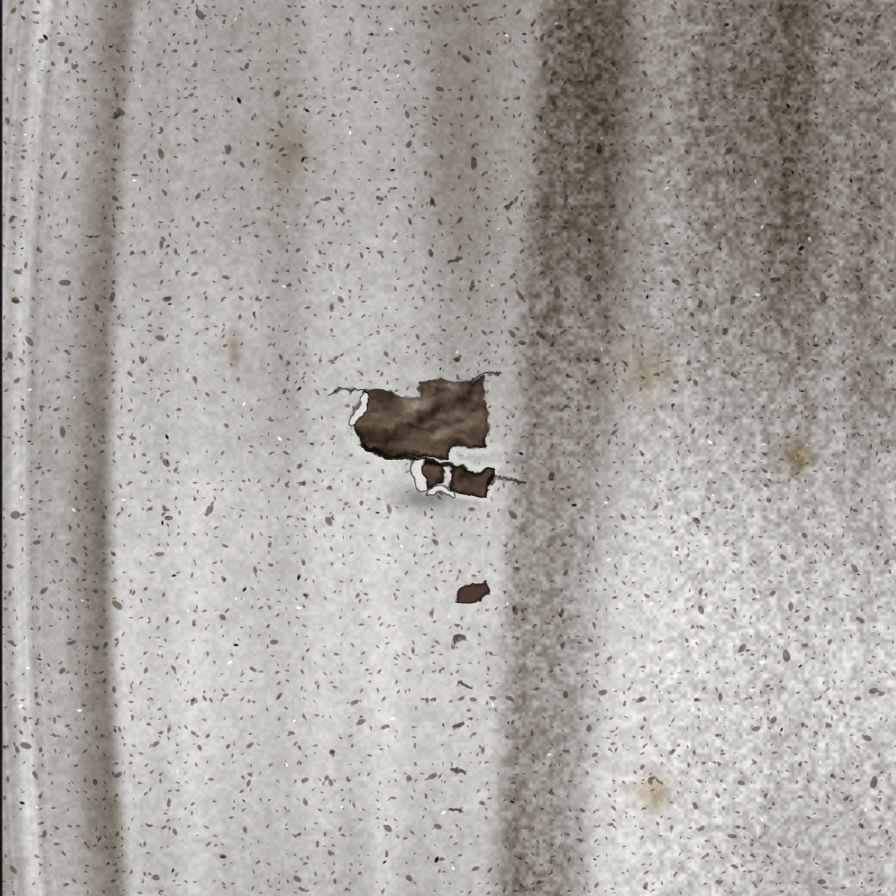
Write a WebGL 2 fragment shader that draws this texture.

```glsl
#version 300 es
precision highp float;
// Worn, brushed metal sheet: soft vertical stains and a curved left rim,
// sprinkled with grain and specks, with a peeled brown patch in the middle.
// Tone comes from smooth bands; the patch is a union of warped distance fields.
uniform vec2 u_resolution;
out vec4 fragColor;

float hash(vec2 p) {
  vec3 q = fract(p.xyx * 0.1031);
  q += dot(q, q.yzx + 33.33);
  return fract((q.x + q.y) * q.z);
}
float noise(vec2 p) {
  vec2 i = floor(p), f = smoothstep(0.0, 1.0, p - i), e = vec2(0, 1);
  return mix(mix(hash(i), hash(i + e.yx), f.x), mix(hash(i + e), hash(i + e.yy), f.x), f.y);
}
float fbm(vec2 p) {
  float sum = 0.0, amp = 0.5;
  for (int i = 0; i < 4; i++, amp *= 0.5) {
    sum += amp * noise(p);
    p = p * 2.03 + 17.0;
  }
  return sum;
}
float bump(float x, float center, float width) {
  float t = (x - center) / width;
  return exp(-t * t);
}
float blob(vec2 p, float x, float y, float rx, float ry) {
  return bump(p.x, x, rx) * bump(p.y, y, ry);
}
mat2 turn(float a) { return mat2(cos(a), sin(a), -sin(a), cos(a)); }
float box(vec2 p, vec2 center, vec2 halfSize, float angle) {
  vec2 q = abs(turn(angle) * (p - center)) - halfSize;
  return length(max(q, 0.0)) + min(max(q.x, q.y), 0.0);
}
float segment(vec2 p, vec2 a, vec2 b) {
  vec2 d = b - a;
  return length(p - a - d * clamp(dot(p - a, d) / dot(d, d), 0.0, 1.0));
}
float fill(float d) { return 1.0 - smoothstep(-0.0016, 0.0016, d); }

// Scattered specks, one possible per grid cell
float specks(vec2 p, float cells, float density, float size, float seed) {
  vec2 id = floor(p * cells) + seed;
  vec2 center = 0.3 + 0.4 * vec2(hash(id), hash(id + 51.0));
  vec2 q = turn(6.3 * hash(id + 9.0)) * (fract(p * cells) - center);
  float r = size * (0.4 + 0.6 * hash(id + 23.0));
  float d = length(q * vec2(0.8, 1.5)) - r * (1.5 - noise(p * cells * 6.0));
  return fill(d / cells) * step(hash(id + 77.0), density);
}

// Brightness of the sheet before the small marks
float sheetTone(vec2 p, float rimX, float band) {
  float high = smoothstep(0.3, 0.9, p.y);
  float left = mix(0.81, 0.65, high) - 0.06 * bump(p.y, 0.0, 0.12);
  left -= 0.06 * bump(p.x, 0.3, 0.045) + 0.12 * high * bump(p.x, 0.51, 0.05);
  float right = mix(0.83, 0.49, high);
  right += high * (0.08 * bump(p.x, 0.74, 0.04) - 0.12 * bump(p.x, 0.88, 0.035));
  right -= 0.14 * blob(p, 1.0, 0.55, 0.13, 0.2) + 0.1 * blob(p, 0.9, 0.0, 0.2, 0.15);
  float tone = mix(left, right, smoothstep(0.57, 0.68, p.x)) - band * mix(0.24, 0.17, p.y);
  float rim = 0.66 + 0.1 * bump(rimX, 0.022, 0.012) - 0.2 * smoothstep(0.06, 0.115, rimX);
  rim += 0.12 * (noise(vec2(rimX * 260.0, 3.0)) - 0.5) * step(rimX, 0.045);
  return mix(rim, tone, smoothstep(0.112, 0.134, rimX));
}

void main() {
  vec2 p = gl_FragCoord.xy / u_resolution;
  float rimX = p.x - 0.09 * pow(abs(p.y - 0.45), 2.0);
  float bandX = p.x - 0.05 * p.y + 0.012 * (noise(p * 9.0) - 0.5);
  float band = smoothstep(0.535, 0.57, bandX) * (1.0 - smoothstep(0.61, 0.685, bandX));

  // Stained sheet with streaks and grain
  float tone = sheetTone(p, rimX, band);
  tone += 0.09 * (noise(p * vec2(28, 1.5)) - 0.5) + 0.08 * (fbm(p * 9.0) - 0.47);
  float rough = 0.07 + 0.1 * max(band, smoothstep(0.62, 0.8, p.x));
  tone += rough * (noise(p * 260.0) + noise(p * 130.0) - 1.0);
  vec3 color = tone + mix(vec3(0.035, 0.005, -0.04), vec3(0.005, 0, -0.012), smoothstep(0.3, 0.85, tone));

  // Faint rust stains
  float rust = 0.4 * blob(p, 0.325, 0.83, 0.025, 0.03) + 0.6 * blob(p, 0.262, 0.61, 0.008, 0.02);
  rust += 0.6 * blob(p, 0.725, 0.585, 0.025, 0.03) + 0.9 * blob(p, 0.89, 0.49, 0.016, 0.02);
  rust += 0.7 * blob(p, 0.73, 0.115, 0.02, 0.02);
  color *= 1.0 - rust * (0.3 + fbm(p * 60.0)) * vec3(0.3, 0.4, 0.55);

  // Specks from coarse to fine, then dark and bright pinpoints
  for (float k = 0.0; k < 4.0; k++)
    color *= 1.0 - vec3(0.38, 0.42, 0.46) * specks(p, 20.0 * pow(1.7, k), 0.32, 0.1 + 0.025 * k, 40.0 * k);
  color *= 1.0 - 0.85 * specks(p, 13.0, 0.4, 0.03, 211.0);
  color += 0.35 * specks(p, 17.0, 0.3, 0.03, 307.0);

  // Nicks above the patch and in a column below it
  vec2 warp = vec2(fbm(p * 55.0), fbm(p * 55.0 + 40.0)) - 0.47;
  vec2 w = p + 0.02 * warp, nickSize = vec2(0.008, 0.002);
  float nick = min(box(w, vec2(0.507, 0.711), nickSize, -0.3), box(w, vec2(0.566, 0.767), nickSize, -0.6));
  for (float k = 0.0; k < 5.0; k++) {
    vec2 center = vec2(0.51 + 0.014 * hash(vec2(k, 5)), 0.285 - 0.048 * k);
    nick = min(nick, box(w, center, nickSize, hash(vec2(k, 8)) - 0.7));
  }
  color = mix(color, vec3(0.23, 0.21, 0.18), 0.8 * fill(nick));
  float chip = box(w, vec2(0.529, 0.338), vec2(0.013, 0.004), -0.2) - 0.003;
  color = mix(color, vec3(0.3, 0.23, 0.2) * (1.0 - 0.6 * smoothstep(-0.004, 0.0, chip)), fill(chip));

  // Peeled patch: upper body and lower flap
  float body = min(box(w, vec2(0.453, 0.526), vec2(0.052, 0.033), 0.08), box(w, vec2(0.506, 0.538), vec2(0.038), -0.05));
  float flap = min(box(w, vec2(0.525, 0.463), vec2(0.023, 0.015), 0.25), length(w - vec2(0.481, 0.472)) - 0.016);
  float patchD = min(body, flap);
  float lower = 1.0 - smoothstep(0.49, 0.53, p.y);
  color *= 1.0 - 0.3 * blob(p, 0.475, 0.445, 0.035, 0.014);
  color = mix(color, vec3(0.87, 0.87, 0.84), 0.75 * lower * bump(patchD, 0.004, 0.004));
  vec2 foldScale = vec2(28, 42);
  float crease = fbm(w * foldScale);
  float slope = crease - fbm((w + vec2(-0.005, 0.006)) * foldScale);
  vec3 brown = mix(vec3(0.22, 0.18, 0.145), vec3(0.42, 0.36, 0.3), crease) + 0.55 * slope;
  brown += 0.16 * blob(p, 0.462, 0.548, 0.02, 0.012) + 0.13 * blob(p, 0.503, 0.558, 0.009, 0.022);
  brown *= 1.0 - 0.7 * smoothstep(-0.007, 0.0, patchD) * mix(0.35, 1.0, lower);
  color = mix(color, brown, fill(patchD));

  // Dark seam, lifted pale lips and hairline cracks
  float seam = segment(w, vec2(0.405, 0.5), vec2(0.505, 0.481)) - 0.003;
  color = mix(color, vec3(0.06, 0.05, 0.04), 0.9 * fill(seam));
  float lip = min(segment(w, vec2(0.407, 0.555), vec2(0.399, 0.532)), segment(w, vec2(0.466, 0.484), vec2(0.469, 0.46))) - 0.005;
  lip = min(lip, segment(w, vec2(0.478, 0.452), vec2(0.502, 0.449)) - 0.003);
  color *= 1.0 - 0.6 * fill(lip - 0.002);
  color = mix(color, vec3(0.87, 0.87, 0.84), fill(lip));
  float crack = min(segment(w, vec2(0.371, 0.563), vec2(0.408, 0.563)), segment(w, vec2(0.525, 0.577), vec2(0.556, 0.583)));
  crack = min(crack, segment(w, vec2(0.545, 0.466), vec2(0.585, 0.462)));
  color *= 1.0 - 0.7 * fill(crack - 0.001);

  // Dark left border
  color *= mix(0.12, 1.0, smoothstep(0.001, 0.004, p.x));
  fragColor = vec4(clamp(color, 0.0, 1.0), 1);
}
```
